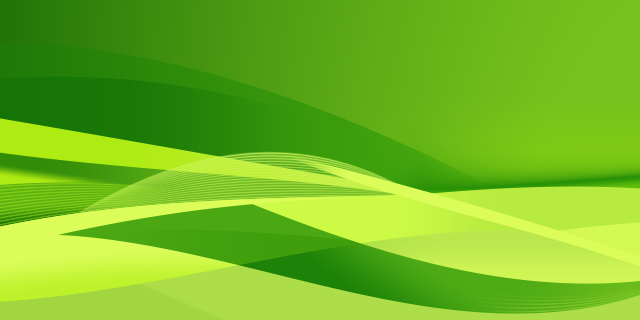
Write a Shadertoy shader that draws this background.

```glsl
#define FAN_STRANDS 17.0
#define SIDE_STRANDS 12.0
#define TAIL_STRANDS 9.0
#define STRAND_WIDTH 0.22
#define HORIZON_SHADE 0.045

const vec3 FOREST = vec3(0.10, 0.44, 0.02);
const vec3 GREEN  = vec3(0.25, 0.62, 0.05);
const vec3 LEAF   = vec3(0.46, 0.76, 0.11);
const vec3 OLIVE  = vec3(0.63, 0.84, 0.25);
const vec3 LIME   = vec3(0.68, 0.92, 0.07);
const vec3 PALE   = vec3(0.86, 0.99, 0.35);

// Cubic through four heights evenly spaced from x0 to x1
float curve(float x, float x0, float x1, vec4 h) {
    float s = 3.0 * (x - x0) / (x1 - x0);
    float a = s - 1.0, b = s - 2.0, c = s - 3.0;
    return dot(h, vec4(-a * b * c / 6.0, s * b * c / 2.0, -s * a * c / 2.0, s * a * b / 6.0));
}

// Smooth coverage of the area below a height
float under(float y, float height) {
    return clamp((height - y) * iResolution.y + 0.5, 0.0, 1.0);
}

// Fine parallel lines, settling to their mean where too dense
float strands(float f, float count) {
    float g = f * count;
    float w = max(fwidth(g), 0.001);
    float d = abs(fract(g) - 0.5);
    float line = 1.0 - smoothstep(STRAND_WIDTH - 0.5 * w, STRAND_WIDTH + 0.5 * w, d);
    return mix(line, 2.0 * STRAND_WIDTH, smoothstep(0.45, 0.95, w));
}

void mainImage(out vec4 fragColor, in vec2 fragCoord) {
    vec2 p = fragCoord / iResolution.xy * vec2(2.0, 1.0);
    float x = p.x, y = p.y;

    // Edges shared by several layers
    float bandTop = curve(x, 0.0, 1.25, vec4(0.292, 0.354, 0.380, 0.391));
    float bandLow = curve(x, 0.182, 0.789, vec4(0.266, 0.307, 0.339, 0.362));
    float sashTop = curve(x, 0.859, 2.0, vec4(0.526, 0.427, 0.318, 0.198));
    float sashLow = curve(x, 0.859, 2.0, vec4(0.526, 0.391, 0.284, 0.167));
    float fold    = curve(x, 0.0, 1.589, vec4(0.057, 0.130, 0.229, 0.281));

    // Backdrop
    float sweep = 1.0 - pow(1.0 - 0.5 * x, 1.4);
    vec3 col = mix(vec3(0.13, 0.45, 0.03), LEAF, clamp(sweep + 0.1 * (1.0 - y) * x, 0.0, 1.0));
    float warm = smoothstep(0.72, 0.45, y) * smoothstep(1.0, 1.8, x);
    col = mix(col, vec3(0.55, 0.84, 0.05), 0.55 * warm);

    // Dark hills
    float hill = curve(x, 0.0, 1.615, vec4(0.870, 0.800, 0.628, 0.375));
    vec3 hillColor = mix(vec3(0.12, 0.47, 0.03), vec3(0.27, 0.66, 0.05), clamp(x / 1.4, 0.0, 1.0));
    col = mix(col, hillColor, under(y, hill) * (1.0 - smoothstep(1.15, 1.65, x)));
    float innerHill = curve(x, 0.0, 1.042, vec4(0.755, 0.755, 0.708, 0.610));
    col = mix(col, vec3(0.07, 0.45, 0.02), 0.7 * under(y, innerHill) * (1.0 - smoothstep(0.3, 1.0, x)));

    // Horizon with its soft shade
    float horizon = curve(x, 1.25, 2.0, vec4(0.411, 0.417, 0.432, 0.451));
    float right = smoothstep(1.15, 1.35, x);
    float shade = exp(-max(y - horizon, 0.0) / HORIZON_SHADE * (0.6 + 2.0 * max(x - 1.3, 0.0)));
    col = mix(col, vec3(0.14, 0.55, 0.02), 0.9 * shade * right);
    vec3 stripe = mix(vec3(0.15, 0.57, 0.02), vec3(0.38, 0.75, 0.05), smoothstep(0.0, 0.035, horizon - y));
    col = mix(col, stripe, under(y, horizon) * right);

    // Left ribbon, green underside and lime wedge
    float ribbonTop = curve(x, 0.0, 1.302, vec4(0.630, 0.555, 0.479, 0.404));
    float ribbonLow = curve(x, 0.0, 1.276, vec4(0.523, 0.477, 0.440, 0.388));
    float left = 1.0 - smoothstep(1.2, 1.32, x);
    vec3 ribbon = mix(LIME, vec3(0.77, 0.94, 0.25), smoothstep(0.3, 1.1, x));
    col = mix(col, ribbon, under(y, ribbonTop) * left);
    vec3 underside = mix(vec3(0.20, 0.55, 0.03), vec3(0.38, 0.70, 0.10), smoothstep(0.1, 0.7, x));
    float wedge = smoothstep(-0.01, 0.03, 0.479 - 0.137 * x - y) * (1.0 - smoothstep(0.2, 0.45, x));
    col = mix(col, mix(underside, LIME, wedge), under(y, ribbonLow) * left);

    // Lined patch at the left side
    float patchTop = curve(x, 0.0, 0.625, vec4(0.422, 0.430, 0.422, 0.396));
    float patchPos = (y - bandTop) / max(patchTop - bandTop, 0.01);
    vec3 patchColor = mix(FOREST, vec3(0.36, 0.70, 0.07), smoothstep(0.0, 0.5, patchPos + 0.8 * x));
    patchColor = mix(patchColor, LIME, 0.45 * strands(patchPos, SIDE_STRANDS));
    col = mix(col, patchColor, under(y, patchTop) * (1.0 - smoothstep(0.35, 0.62, x)));

    // Translucent fan of strands
    float fanTop = curve(x, 0.234, 1.276, vec4(0.328, 0.487, 0.521, 0.406));
    float fanPos = (y - bandTop) / max(fanTop - bandTop, 0.004);
    float fan = under(y, fanTop) * step(0.234, x) * step(x, 1.3);
    float veil = 0.16 + 0.24 * smoothstep(0.5, 1.0, fanPos);
    col = mix(col, vec3(0.80, 0.96, 0.35), fan * (veil + 0.42 * strands(fanPos, FAN_STRANDS)));

    // Pale body
    float rightTop = curve(x, 1.354, 2.0, vec4(0.396, 0.411, 0.417, 0.411));
    float bodyTop = mix(bandTop, rightTop, smoothstep(1.28, 1.36, x));
    vec3 body = mix(vec3(0.80, 0.98, 0.27), vec3(0.72, 0.92, 0.25), smoothstep(1.2, 1.6, x));
    float glow = curve(x, 1.6, 2.0, vec4(0.260, 0.278, 0.293, 0.305));
    body = mix(body, PALE, 0.8 * under(y, glow) * smoothstep(1.45, 1.75, x));
    float lowerLeft = under(y, bandLow) * (1.0 - smoothstep(0.7, 0.9, x));
    vec3 cream = mix(PALE, vec3(0.74, 0.95, 0.17), smoothstep(0.03, 0.15, bandLow - y - 0.13 * x));
    body = mix(body, cream, lowerLeft);
    vec3 tone = mix(OLIVE, vec3(0.73, 0.91, 0.30), smoothstep(0.8, 1.4, x));
    tone = mix(tone, PALE, 0.65 * smoothstep(0.25, 0.13, y) * smoothstep(0.9, 1.4, x));
    col = mix(col, mix(body, tone, under(y, min(fold, sashLow))), under(y, bodyTop));

    // Bright bands crossing the middle
    col = mix(col, PALE, under(y, bandTop) * (1.0 - under(y, bandLow)) * (1.0 - smoothstep(0.8, 1.25, x)));
    float sash = under(y, sashTop) * (1.0 - under(y, sashLow));
    col = mix(col, PALE, sash * smoothstep(0.86, 1.1, x));

    // Green wave with a folded interior
    float waveTop = min(bandLow, curve(x, 0.789, 2.0, vec4(0.362, 0.219, 0.130, 0.122)));
    float waveLow = curve(x, 0.182, 2.0, vec4(0.266, 0.161, 0.034, 0.078));
    float crease = curve(x, 0.195, 1.146, vec4(0.266, 0.282, 0.272, 0.245));
    vec3 wave = mix(vec3(0.30, 0.66, 0.07), GREEN, under(y, crease) * smoothstep(0.2, 0.9, x));
    vec3 folded = mix(vec3(0.11, 0.51, 0.03), vec3(0.31, 0.67, 0.08), smoothstep(0.95, 1.55, x + 2.0 * (y - waveLow) - 0.1));
    wave = mix(wave, folded, under(y, fold));
    wave = mix(wave, LEAF, 0.7 * smoothstep(1.6, 2.0, x));
    float wavePos = (y - waveLow) / max(waveTop - waveLow, 0.01);
    float tail = smoothstep(1.45, 1.75, x) * smoothstep(0.75, 0.1, wavePos);
    wave = mix(wave, OLIVE, 0.5 * tail * strands(wavePos, TAIL_STRANDS));
    float inWave = step(0.182, x);
    col = mix(col, wave, under(y, waveTop) * inWave);

    // Floor below the wave
    vec3 floorColor = mix(OLIVE, vec3(0.68, 0.87, 0.29), smoothstep(0.0, 0.02, y - 0.107 + 0.43 * (x - 0.43)));
    vec3 lower = mix(cream, floorColor, under(y, fold));
    col = mix(col, lower, under(y, waveLow) * inWave);

    fragColor = vec4(col, 1.0);
}
```
